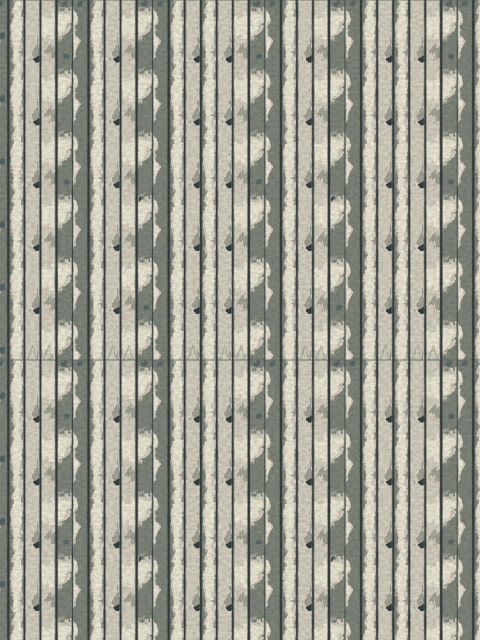
Write a Shadertoy shader that draws this texture.

```glsl
// Weathered plank wall: narrow vertical boards with peeling pale paint, knots and a seam.

const vec3 BRIGHT = vec3(0.87, 0.85, 0.78);
const vec3 PAINT  = vec3(0.78, 0.76, 0.70);
const vec3 TAN    = vec3(0.60, 0.60, 0.55);
const vec3 WOOD   = vec3(0.47, 0.49, 0.45);
const vec3 SHADE  = vec3(0.36, 0.39, 0.37);
const vec3 GAP    = vec3(0.20, 0.235, 0.24);
const vec3 STAIN  = vec3(0.31, 0.37, 0.38);

const float PITCH = 0.0334;     // board width
const float FIRST = 0.0174;     // left edge of the first whole board
const float TILE = 0.5625;      // height between seams
const float SEAM = 0.4375;      // height of the visible seam
const float WEAR = 0.0982;      // height of one wear repeat
const float STRETCH = 3.92;     // wear height in board widths

vec2 gradientAt(vec2 cell) {
    float a = 6.2832 * fract(sin(dot(cell, vec2(127.1, 311.7))) * 43758.5);
    return vec2(cos(a), sin(a));
}

// Gradient noise that repeats vertically after a whole number of cells.
float noise(vec2 p, float period) {
    vec2 i = floor(p), f = fract(p);
    vec2 w = f * f * f * (f * (f * 6.0 - 15.0) + 10.0);
    float y0 = mod(i.y, period), y1 = mod(i.y + 1.0, period);
    float a = dot(gradientAt(vec2(i.x, y0)), f);
    float b = dot(gradientAt(vec2(i.x + 1.0, y0)), f - vec2(1, 0));
    float c = dot(gradientAt(vec2(i.x, y1)), f - vec2(0, 1));
    float d = dot(gradientAt(vec2(i.x + 1.0, y1)), f - vec2(1, 1));
    return mix(mix(a, b, w.x), mix(c, d, w.x), w.y);
}

float cover(float d, float soft) { return smoothstep(-soft, soft, d); }

float bump(float x, float centre, float width) {
    float d = (fract(x - centre + 0.5) - 0.5) / width;
    return exp(-d * d);
}

float blot(vec2 uv, vec2 centre, float radius, float rag, float soft) {
    vec2 q = (uv - centre) * vec2(1.0, STRETCH);
    q.x += 0.3 * q.y;
    return cover(radius - length(q) + 0.35 * rag, soft);
}

// Peeling paint of one board; uv.x runs across it, uv.y down one wear repeat.
vec3 boardPaint(float kind, vec2 uv, float rag, float streak, float soft) {
    float u = uv.x, c = uv.y;
    vec3 col = PAINT;
    if (kind < 0.5) {            // bright middle, bare left edge
        float sway = 0.12 * bump(c, 0.45, 0.2) - 0.05;
        col = mix(col, BRIGHT, cover(0.27 - abs(u - 0.52) + sway + 0.7 * rag, soft));
        col = mix(col, TAN, cover(u - 0.93 + 0.15 * bump(c, 0.85, 0.2) + 0.7 * rag, soft));
        col = mix(col, TAN, cover(0.26 - u - sway + 0.6 * rag, soft));
        col = mix(col, WOOD, cover(0.18 - u - sway + 0.5 * rag, soft));
    } else if (kind < 1.5) {     // plain, streaked above a knot
        float rise = smoothstep(0.5, 0.92, c) * step(c, 0.96);
        col = mix(col, TAN, cover(0.6 * rise - 1.4 * abs(u - 0.8) - 0.15 + streak, soft));
        col = mix(col, GAP, blot(uv, vec2(0.84, 0.945), 0.19, rag, soft));
    } else if (kind < 2.5) {     // bright patch above a worn one
        col = mix(col, BRIGHT, cover(bump(c, 0.42, 0.2) - 0.62 + 0.3 * u + rag, soft));
        col = mix(col, TAN, cover(bump(c, 0.8, 0.17) * (0.25 + 0.6 * u) - 0.5 + rag, soft));
    } else if (kind < 3.5) {     // bare wood with slanting paint islands
        float island = min(c - 0.15, 0.68 - 0.3 * u - c) + 0.28 * rag;
        col = mix(WOOD, TAN, cover(island + 0.07 * (1.0 - u), 0.3 * soft));
        col = mix(col, PAINT, cover(island, 0.3 * soft));
        col = mix(col, BRIGHT, cover(island - 0.06 - 0.06 * u + 0.1 * streak, 0.3 * soft));
    } else {                     // bare wood with a torn left edge
        float tear = 0.1 + 0.22 * bump(c, 0.3, 0.09) + 0.3 * bump(c, 0.66, 0.1)
                   - 0.3 * bump(c, 0.04, 0.08) - u + 0.35 * rag;
        col = mix(WOOD, PAINT, cover(tear + 0.06, soft));
        col = mix(col, BRIGHT, cover(tear - 0.03, soft));
    }
    return col;
}

void mainImage(out vec4 fragColor, in vec2 fragCoord) {
    vec2 p = fragCoord / iResolution.xy;
    float soft = 0.6 / (iResolution.x * PITCH);

    // Boards run 0 1 2 3 4 0 1 2 3 4 0 1, then start again.
    float x = (p.x - FIRST) / PITCH;
    float board = floor(x), u = x - board;
    float slot = mod(board, 12.0);
    float kind = board < 0.0 ? 4.0 : mod(slot, 5.0);

    // Wear repeats restart at each seam.
    float down = fract((SEAM - p.y) / TILE) * TILE;
    float v = down / WEAR, row = floor(v), c = v - row;
    vec2 uv = vec2(u, c);

    float seed = kind * 37.0;
    float streak = 0.5 * noise(vec2(u * 9.0 + seed, c * 8.0), 8.0);
    float rag = 0.4 * noise(vec2(u * 3.0 + seed, c * 9.0), 9.0)
              + 0.25 * noise(vec2(u * 8.0 + seed, c * 22.0), 22.0);
    vec3 col = boardPaint(kind, uv, rag, streak, soft);

    // Occasional stains and cracks
    bool stained = slot == 3.0 ? (row == 0.0 || row == 2.0) : (slot == 8.0 && row == 4.0);
    if (stained) col = mix(col, STAIN, 0.8 * blot(uv, vec2(0.6, 0.9), 0.2, rag + streak, soft));
    if (slot == 8.0 && row == 3.0) col = mix(col, GAP, blot(uv, vec2(0.25, 0.16), 0.14, rag, soft));
    if (board < 0.0) col = mix(col, STAIN, blot(uv, vec2(0.69, 0.57), 0.2, rag, soft));
    if (kind > 2.5) col = mix(col, STAIN, 0.8 * blot(vec2(u, v), vec2(0.5, 0.06), 0.2, rag, soft));

    // Faint pointed scratches above the seam, then the seam itself
    float h = (TILE - down) / 0.024;
    float arch = 0.04 - abs(abs(u - 0.5 + 0.2 * rag) - 0.28 * (1.0 - h));
    if (kind > 0.5 && kind < 2.5) col = mix(col, TAN, 0.7 * cover(arch, soft) * step(h, 1.0));
    float seam = 0.0011 - min(down, TILE - down);
    col = mix(col, SHADE, 0.55 * cover(seam, 0.6 / iResolution.y));

    // Gaps with a soft shadow; the one before a torn board is thin
    float edge = min(u, 1.0 - u);
    float nearest = mod(u < 0.5 ? kind : kind + 1.0, 5.0);
    float halfGap = nearest > 3.5 ? 0.018 : (mod(nearest, 3.0) < 0.5 ? 0.065 : 0.045);
    halfGap += 0.02 * noise(vec2(nearest * 5.0, v * 3.0), 64.0);
    col = mix(col, SHADE, 0.55 * cover(halfGap + 0.05 - edge + 0.12 * rag, soft));
    col = mix(col, GAP, cover(halfGap - edge, soft));

    // Embossed horizontal grain
    col *= 1.0 + 0.12 * noise(p * vec2(110.0, 240.0), 4096.0);
    fragColor = vec4(col, 1.0);
}
```
